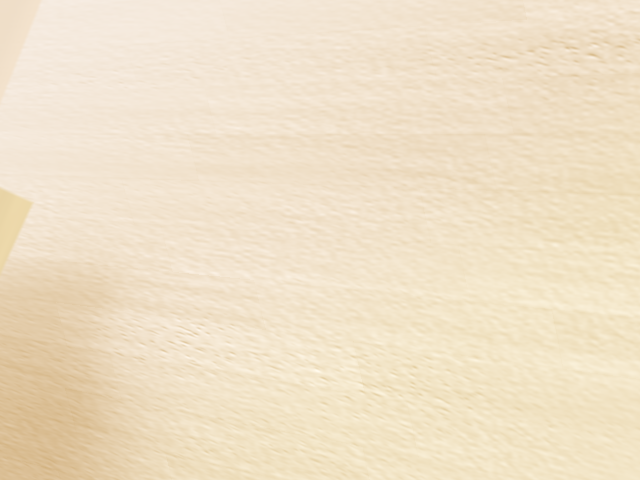
This texture is drawn by a Shadertoy shader. Its source:

```glsl
// Pale, overexposed wooden boards whose grain fans out from a point far to the left.
// Layers: a warm light gradient, board tones and seams, fibre noise, patches of
// small slanted pore flecks, a soft shadow and two offcuts at the left border.

const vec3 PINK_WHITE = vec3(0.960, 0.917, 0.870);
const vec3 BEIGE      = vec3(0.947, 0.888, 0.803);
const vec3 CREAM      = vec3(0.954, 0.903, 0.788);
const vec3 SHADOW     = vec3(0.855, 0.745, 0.580);
const vec3 OFFCUT     = vec3(0.920, 0.840, 0.660);
const vec3 EDGE_STRIP = vec3(0.932, 0.862, 0.770);
const vec3 OCHRE_LOSS = vec3(0.65, 1.0, 1.65);  // darkening per channel

const vec2  FAN_POINT    = vec2(-2.55, 0.72);
const float FAN_SCALE    = 3.2;
const float BOARD_WIDTH  = 0.105;
const float BOARD_LENGTH = 0.62;
const vec2  FLECK_CELL   = vec2(0.027, 0.013);
const float FLECK_SLANT  = 0.22;
const float FLECK_DEPTH  = 0.115;
const float FIBRE_DEPTH  = 0.050;
const float BUMP_DEPTH   = 0.032;
const float PORE_DEPTH   = 0.020;

float hash(vec2 p) {
    vec3 q = fract(vec3(p.xyx) * 0.1031);
    q += dot(q, q.yzx + 33.33);
    return fract((q.x + q.y) * q.z);
}

float noise(vec2 p) {
    vec2 i = floor(p), f = fract(p);
    f = f * f * (3.0 - 2.0 * f);
    return mix(mix(hash(i), hash(i + vec2(1, 0)), f.x),
               mix(hash(i + vec2(0, 1)), hash(i + vec2(1, 1)), f.x), f.y);
}

float fbm(vec2 p) {
    float sum = 0.0, amp = 0.5;
    for (int i = 0; i < 4; i++) {
        sum += amp * noise(p);
        p = p * 2.03 + 17.7;
        amp *= 0.5;
    }
    return sum;
}

// Soft elliptical patch, 1 at its centre
float patchMask(vec2 p, vec2 centre, vec2 radius) {
    vec2 d = (p - centre) / radius;
    return exp(-dot(d, d));
}

// Slanted dashes: positive in the dark pore, negative on its lit lip
float flecks(vec2 g) {
    g.y += FLECK_SLANT * g.x;
    vec2 q = g / FLECK_CELL, cell = floor(q);
    float sum = 0.0;
    for (int j = -1; j <= 1; j++)
    for (int i = -1; i <= 1; i++) {
        vec2 id = cell + vec2(i, j);
        vec2 jitter = vec2(hash(id + 3.1), hash(id + 47.7));
        vec2 d = q - id - jitter;
        d.y += 0.8 * d.x * d.x * (jitter.x - 0.3);
        float len = mix(0.18, 0.42, hash(id + 91.3));
        float along = exp(-d.x * d.x / (len * len));
        float pore = exp(-d.y * d.y * 32.0);
        float lip = exp(-(d.y + 0.34) * (d.y + 0.34) * 24.0);
        sum += along * (pore - 0.5 * lip) * hash(id + 12.9);
    }
    return sum;
}

void mainImage(out vec4 fragColor, in vec2 fragCoord) {
    vec2 p = fragCoord / iResolution.y;
    float soft = 1.5 / iResolution.y + 0.0015;
    vec2 fan = p - FAN_POINT;
    vec2 g = vec2(p.x, fan.y * FAN_SCALE / fan.x);  // along and across the grain

    // Light gradient, cool at the upper left, deeper at the right
    float warmth = 0.45 * p.x + 0.75 * (1.0 - p.y);
    vec3 col = mix(PINK_WHITE, BEIGE, smoothstep(0.05, 0.58, warmth));
    col = mix(col, CREAM, smoothstep(0.6, 1.0, warmth));
    float clarity = mix(0.35, 1.0, smoothstep(0.1, 0.7, warmth));
    float dark = 0.026 * patchMask(p, vec2(1.33, 0.60), vec2(0.50, 0.25));
    dark += 0.018 * patchMask(g, vec2(1.25, 0.14), vec2(0.42, 0.06));

    // Boards with their own tone, faint seams and butt joints
    float lane = g.y / BOARD_WIDTH, row = floor(lane);
    float run = g.x / BOARD_LENGTH + hash(vec2(row, 5.0)) + 0.04 * lane;
    vec2 board = vec2(floor(run), row);
    dark += 0.018 * (hash(board + 60.0) - 0.5) * clarity;
    float seam = (fract(lane + 0.5) - 0.5) * BOARD_WIDTH;
    float joint = (fract(run + 0.5) - 0.5) * BOARD_LENGTH;
    float seamFade = clarity * (0.2 + noise(g * vec2(6.0, 30.0)));
    dark += seamFade * 0.012 * exp(-pow(seam / 0.003, 2.0));
    dark -= seamFade * 0.012 * exp(-pow((seam - 0.008) / 0.006, 2.0));
    dark += seamFade * 0.006 * exp(-pow(joint / 0.002, 2.0));

    // Long fibres, crumpled bumps and fine pores
    vec2 fibre = g + board * vec2(3.7, 0.0);
    fibre.y += 0.006 * noise(g * vec2(5.0, 12.0));
    dark += FIBRE_DEPTH * (fbm(fibre * vec2(2.2, 40.0)) - 0.47) * clarity;
    vec2 bump = vec2(g.x * 58.0, (g.y + 0.08 * g.x) * 150.0);
    float bumpy = clarity * (0.5 + noise(g * vec2(3.0, 12.0)));
    dark += BUMP_DEPTH * (noise(bump) - noise(bump + vec2(0.3, 0.8))) * bumpy;
    dark += PORE_DEPTH * (noise(g * vec2(95.0, 230.0)) - 0.5) * bumpy;

    // Pore flecks gathered in patches
    float rough = patchMask(g, vec2(1.20, 0.145), vec2(0.30, 0.034));
    rough += 0.35 * patchMask(g, vec2(0.25, 0.13), vec2(0.20, 0.03));
    rough += patchMask(p, vec2(0.38, 0.29), vec2(0.16, 0.07));
    rough += 0.5 * patchMask(p, vec2(0.75, 0.20), vec2(0.28, 0.08));
    rough += 0.5 * patchMask(p, vec2(0.40, 0.06), vec2(0.24, 0.04));
    rough += 0.25 * smoothstep(0.5, 0.75, noise(g * vec2(2.5, 13.0) + 8.0)) * clarity;
    dark += FLECK_DEPTH * flecks(g) * min(rough, 1.0);

    // Soft shadow in the lower left corner, with a paler patch above it
    float wobble = 0.06 * (noise(p * 7.0) - 0.5);
    float shade = smoothstep(0.44, 0.04, p.x + wobble) * smoothstep(0.56, 0.06, p.y + wobble);
    shade += 0.25 * smoothstep(0.28, 0.18, p.x + wobble) * smoothstep(0.50, 0.38, p.y)
           * smoothstep(0.10, 0.30, p.y);
    shade += 0.15 * patchMask(p, vec2(0.25, 0.0), vec2(0.35, 0.14));
    col = mix(col, SHADOW, min(shade, 1.0));
    col -= dark * OCHRE_LOSS;

    // Offcuts at the left border
    float strip = dot(p - vec2(0.0, 0.783), vec2(-0.928, 0.372));
    vec3 stripCol = EDGE_STRIP + 0.02 * smoothstep(0.05, 0.0, strip);
    col = mix(col, stripCol, 0.85 * smoothstep(-soft, soft, strip));
    float wedge = min(dot(p - vec2(0.0, 0.609), vec2(-0.41, -0.912)),
                      dot(p - vec2(0.0, 0.427), vec2(-0.909, 0.416)));
    vec3 wedgeCol = OFFCUT + 0.025 * (noise(vec2(p.x * 60.0 - p.y * 26.0, p.y * 5.0)) - 0.5);
    col = mix(col, wedgeCol, smoothstep(-soft, soft, wedge));

    fragColor = vec4(clamp(col, 0.0, 1.0), 1.0);
}
```
